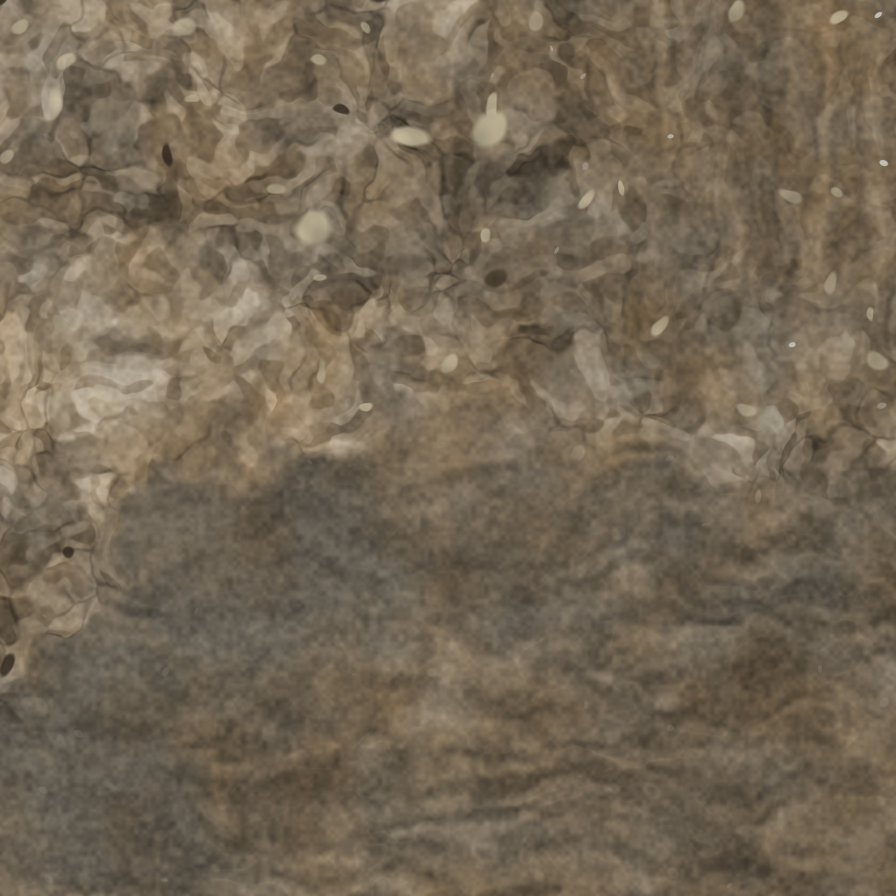
A Shadertoy shader for this texture:

```glsl
// Weathered earth: crumbly pale soil above, smeared grey and brown mud below.
// Soft cellular grains form the crumbs, stretched noise forms the strands,
// and sparse scattered ellipses add pebbles, pits and glints.

#define CRUMB_SCALE 23.0
#define GRAIN_SCALE 52.0
#define WARP_AMOUNT 0.045
#define CONTRAST 1.0
#define FINE_GRAIN 0.15
#define SMEAR_DEPTH 0.17
#define OCHRE_TINT vec3(1.0, 0.835, 0.62)
#define GREY_TINT vec3(1.0, 0.94, 0.835)
#define PEBBLE_COLOR vec3(0.71, 0.67, 0.56)
#define PIT_COLOR vec3(0.18, 0.145, 0.115)
#define GLINT_COLOR vec3(0.80, 0.81, 0.80)

float hash(vec2 p) {
    vec3 q = fract(p.xyx * vec3(0.1031, 0.1030, 0.0973));
    q += dot(q, q.yzx + 33.33);
    return fract((q.x + q.y) * q.z);
}

vec2 hash2(vec2 p) {
    return vec2(hash(p + 17.3), hash(p + 71.9));
}

float noise(vec2 p) {
    vec2 i = floor(p), f = fract(p);
    f = f * f * (3.0 - 2.0 * f);
    float low = mix(hash(i), hash(i + vec2(1, 0)), f.x);
    float high = mix(hash(i + vec2(0, 1)), hash(i + vec2(1, 1)), f.x);
    return mix(low, high, f.y);
}

float fbm(vec2 p) {
    float sum = 0.0, amp = 0.533;
    for (int i = 0; i < 4; i++) {
        sum += amp * noise(p);
        p = mat2(1.6, 1.2, -1.2, 1.6) * p + 5.7;
        amp *= 0.5;
    }
    return sum;
}

// Cellular noise: x = softly blended cell tone, y = distance to the crease
vec2 grains(vec2 p) {
    vec2 cell = floor(p);
    float nearest = 9.0, second = 9.0, tone = 0.0, total = 0.0;
    for (int y = -1; y <= 1; y++)
    for (int x = -1; x <= 1; x++) {
        vec2 id = cell + vec2(x, y);
        float d = length(id + hash2(id) - p);
        float w = exp(-16.0 * d);
        tone += w * hash(id + 3.1);
        total += w;
        second = min(second, max(nearest, d));
        nearest = min(nearest, d);
    }
    return vec2(tone / total, second - nearest);
}

// Thin bright lines along the mid level of a noise field
float strands(vec2 p) {
    return pow(1.0 - abs(2.0 * noise(p) - 1.0), 5.0);
}

// Sparse ragged ellipses, at most one per cell
float scatter(vec2 p, float share, float size, float seed) {
    vec2 id = floor(p) + seed;
    vec2 d = fract(p) - 0.35 - 0.3 * hash2(id);
    float a = 6.283 * hash(id + 5.0);
    d = mat2(cos(a), sin(a), -sin(a), cos(a)) * d;
    d.y *= 1.2 + hash(id + 9.0);
    float r = size * (0.5 + 0.5 * hash(id + 2.0));
    float shape = 1.0 - smoothstep(0.65 * r, 1.1 * r, length(d));
    return shape * step(hash(id + 8.0), share);
}

float patchMask(vec2 p, vec2 center, vec2 radius) {
    return 1.0 - smoothstep(0.65, 1.15, length((p - center) / radius));
}

void mainImage(out vec4 fragColor, in vec2 fragCoord) {
    vec2 p = fragCoord / iResolution.y;
    vec2 warp = vec2(fbm(p * 11.0), fbm(p * 11.0 + 40.0)) - 0.5;
    vec2 q = p + WARP_AMOUNT * warp;
    vec2 zone = p + 0.26 * warp;

    // Zones: crumbly top and left edge, vertical smear, pale band, grey mud
    float border = 0.50 - 0.36 * smoothstep(0.24, 0.02, zone.x);
    float crumb = smoothstep(-0.04, 0.04, zone.y - border);
    float smear = smoothstep(0.5, 0.78, zone.x) * smoothstep(0.54, 0.66, zone.y);
    float pale = max(patchMask(zone, vec2(0.12, 0.56), vec2(0.27, 0.17)),
                     patchMask(zone, vec2(0.46, 0.50), vec2(0.12, 0.045)));
    float mud = max(patchMask(zone, vec2(0.29, 0.40), vec2(0.15, 0.18)),
                    patchMask(zone, vec2(0.10, 0.13), vec2(0.15, 0.17)));
    mud = max(mud, 0.7 * patchMask(zone, vec2(0.60, 0.36), vec2(0.32, 0.08)));

    // Crumbs: two sizes of grain with broken dark creases and pale folds
    vec2 coarse = grains(q * CRUMB_SCALE + 1.5 * warp);
    vec2 small = grains(q * GRAIN_SCALE + 3.0 * warp);
    float broken = smoothstep(0.4, 0.7, noise(p * 24.0 + 9.0));
    float crease = broken * (1.0 - smoothstep(0.0, 0.22, coarse.y));
    float folds = strands(q * vec2(13.0, 26.0) + 2.5 * warp);
    float crumbTone = 0.475 + 0.17 * (coarse.x - 0.5) + 0.17 * (small.x - 0.5)
        - 0.10 * crease + 0.05 * folds + 0.22 * (fbm(p * 8.0 + 3.0) - 0.5);

    // Smears: vertical scratches above, short level fibres below
    float scratch = noise(q * vec2(75.0, 7.0)) + 0.5 * noise(q * vec2(140.0, 14.0));
    float smearTone = 0.455 + SMEAR_DEPTH * (scratch - 0.75) + 0.08 * (small.x - 0.5);
    float fibre = noise(q * vec2(22.0, 65.0) + 2.0 * warp);
    float curls = strands(q * vec2(26.0, 42.0) + 3.0 * warp + 20.0);
    float mudTone = 0.435 + SMEAR_DEPTH * (fibre - 0.5) + 0.035 * (curls - 0.25)
        + 0.25 * (fbm(p * 6.0 + 30.0) - 0.5);

    float tone = mix(mudTone, mix(crumbTone, smearTone, 0.75 * smear), crumb);
    tone += 0.085 * pale * (0.4 + 0.6 * crumb);
    float grey = mud * (1.0 - 0.85 * crumb);
    tone = mix(tone, 0.365 + 0.4 * (tone - 0.43), 0.8 * grey);
    tone += FINE_GRAIN * (0.6 * noise(p * 125.0) + 0.4 * noise(p * 210.0) - 0.5);
    tone = 0.46 + CONTRAST * (tone - 0.46);

    // Tint drifts between ochre and grey; mud and bright grains are greyer
    float tint = 0.46 + 1.1 * (fbm(p * 14.0 + 60.0) - 0.5) + 0.3 * grey
        + 0.25 * (small.x - 0.5) * crumb + 1.1 * max(tone - 0.52, 0.0) - 0.12 * smear;
    vec3 color = max(tone, 0.16) * mix(OCHRE_TINT, GREY_TINT, clamp(tint, 0.0, 1.0));

    // Sparse pebbles, pits and glints
    vec2 ragged = p + 0.035 * warp;
    float pebble = scatter(ragged * 10.0, 0.13, 0.34, 4.0)
        + 0.8 * scatter(ragged * 21.0, 0.12, 0.32, 31.0);
    pebble = min(pebble, 1.0) * mix(0.12, 0.9, crumb);
    vec3 stone = PEBBLE_COLOR * (0.82 + 0.34 * noise(p * 45.0));
    color = mix(color, stone, pebble);
    float pit = scatter(ragged * 16.0 + 0.4, 0.07, 0.27, 57.0) * crumb * (1.0 - smear);
    color = mix(color, PIT_COLOR, 0.8 * pit);
    float glint = scatter(p * 30.0, 0.04, 0.2, 83.0) * mix(0.12, 0.85, smear);
    color = mix(color, GLINT_COLOR, glint);

    fragColor = vec4(color, 1.0);
}
```
